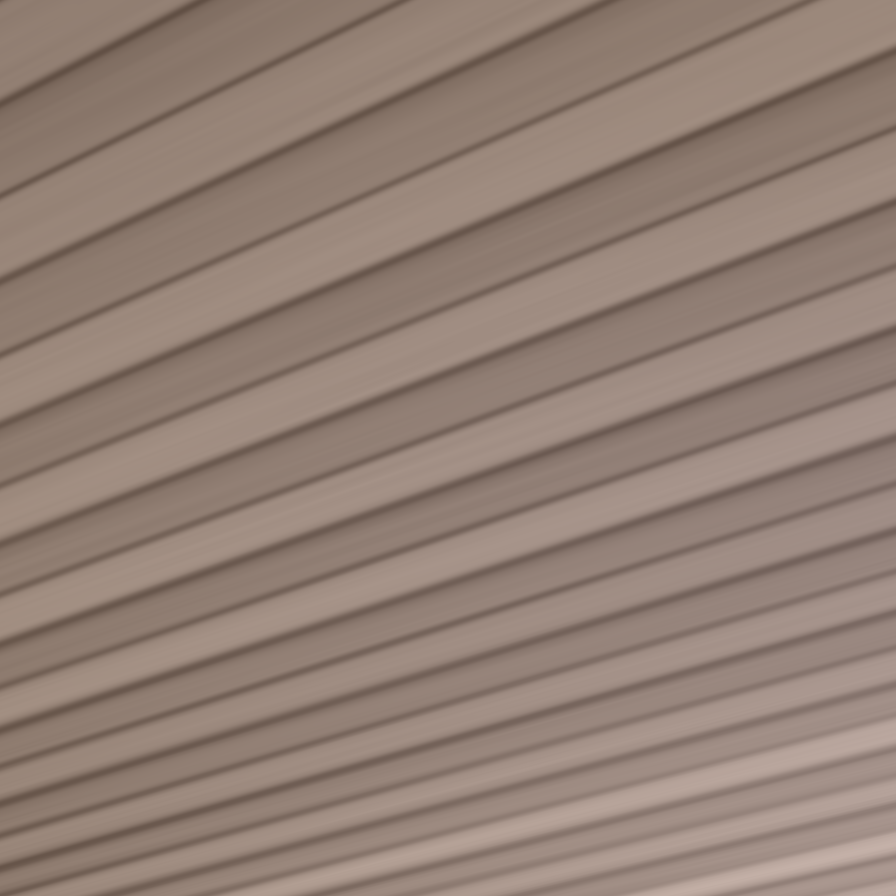
This texture is drawn by a Shadertoy shader. Its source:

```glsl
// Overlapping beige slats fanning out in perspective, with soft dark seams and brushed grain.

const vec3 SHADE_COLOR = vec3(0.41, 0.34, 0.295);
const vec3 LIGHT_COLOR = vec3(0.77, 0.69, 0.635);
const vec3 COOL_SHIFT  = vec3(-0.004, 0.0, 0.022);

// Perspective: slope of the fan and spacing of the seams along the left edge
const float FAN_SLOPE    = 0.544;
const float FAN_CONVERGE = 0.267;
const float SEAM_START   = 0.115;
const float SEAM_STEP    = 0.1168;
const float SEAM_SHRINK  = 0.0578;
const float SEAM_WIDTH   = 0.0052;

float hash(vec2 p) {
    vec3 q = fract(vec3(p.xyx) * 0.1031);
    q += dot(q, q.yzx + 33.33);
    return fract((q.x + q.y) * q.z);
}

float noise(vec2 p) {
    vec2 cell = floor(p), f = fract(p);
    f = f * f * (3.0 - 2.0 * f);
    float low  = mix(hash(cell), hash(cell + vec2(1, 0)), f.x);
    float high = mix(hash(cell + vec2(0, 1)), hash(cell + vec2(1, 1)), f.x);
    return mix(low, high, f.y);
}

// Height on the left edge of the ray passing through p (y points down)
float fanHeight(vec2 p) {
    return (p.y + FAN_SLOPE * p.x) / (1.0 + FAN_CONVERGE * p.x);
}

// Continuous slat number; whole values are seams
float slatCoord(float h) {
    return (h - SEAM_START) / (SEAM_STEP - SEAM_SHRINK * h);
}

// Distance between neighbouring seams, in canvas units
float slatSpacing(float h, float x) {
    float scale = SEAM_STEP - SEAM_SHRINK * h;
    return 0.92 * scale * scale * (1.0 + FAN_CONVERGE * x)
         / (SEAM_STEP - SEAM_START * SEAM_SHRINK);
}

// Alternating light and dark slats, with a few bright ones at the near end
float slatTone(float id) {
    float odd = mod(id, 2.0);
    float contrast = mix(0.07, 0.18, smoothstep(-1.0, 4.0, id));
    contrast *= 1.0 - 0.3 * smoothstep(8.0, 11.0, id);
    float bright = step(16.5, id) * step(abs(mod(id, 4.0) - 1.0), 0.1);
    return 0.40 + contrast * odd + 0.15 * bright
         + 0.06 * (hash(vec2(id + 40.0, 7.0)) - 0.5);
}

// Streaks that run along the slats
float grain(float x, float slat) {
    return 0.6 * noise(vec2(x * 2.0, slat * 7.0 + 50.0))
         + 0.4 * noise(vec2(x * 5.0 + 9.0, slat * 19.0 + 90.0)) - 0.5;
}

void mainImage(out vec4 fragColor, in vec2 fragCoord) {
    vec2 p = fragCoord / iResolution.xy;
    p.y = 1.0 - p.y;

    // Nearest seam and signed distance to it, positive below
    float h = fanHeight(p);
    float slat = slatCoord(h);
    float seam = floor(slat + 0.5);
    float offset = slat - seam;
    float dist = offset * slatSpacing(h, p.x);

    // Slat faces, blended softly across the seam
    float below = smoothstep(-SEAM_WIDTH, SEAM_WIDTH, dist);
    float tone = mix(slatTone(seam - 1.0), slatTone(seam), below);

    // Light falling from the lower right
    float glow = p.y * p.y * p.x;
    tone += 0.04 * (p.y - 0.35) + 0.34 * glow;
    tone += 0.08 * grain(p.x, slat);

    // Wide shadow under each lip, heavier below light slats
    float underLight = 1.0 - mod(seam, 2.0);
    float shadow = below * (1.0 - smoothstep(0.0, 0.46, offset));
    tone -= shadow * mix(0.05, 0.13, underLight);

    // Faint lit lip above the seam
    float lip = (1.0 - below) * (1.0 - smoothstep(0.05, 0.3, -offset));
    tone += 0.05 * lip;

    // Dark seam line
    float width = SEAM_WIDTH * mix(0.9, 1.15, underLight);
    float line = exp(-dist * dist / (width * width));
    tone -= line * mix(0.40, 0.22, smoothstep(0.1, 0.8, glow));

    vec3 color = mix(SHADE_COLOR, LIGHT_COLOR, tone);
    color += COOL_SHIFT * p.x * smoothstep(0.0, 0.6, p.y);
    fragColor = vec4(clamp(color, 0.0, 1.0), 1.0);
}
```
